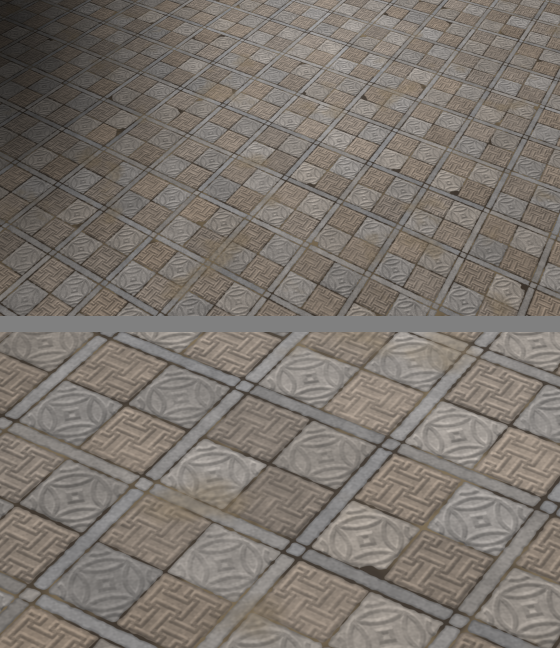
Top: the whole. Bottom: its middle third, enlarged.
Reproduce this texture procedurally as a WebGL 2 fragment shader.

```glsl
#version 300 es
precision highp float;

uniform vec2 u_resolution;
out vec4 fragColor;

float hash(vec2 p) {
  return fract(sin(dot(p, vec2(127.1, 311.7))) * 43758.5453);
}

float noise(vec2 p) {
  vec2 i = floor(p), f = fract(p);
  f = f * f * (3.0 - 2.0 * f);
  return mix(mix(hash(i), hash(i + vec2(1, 0)), f.x),
             mix(hash(i + vec2(0, 1)), hash(i + vec2(1, 1)), f.x), f.y);
}

float fbm(vec2 p) {
  float sum = 0.0, amp = 0.5;
  for (int i = 0; i < 4; i++) {
    sum += amp * noise(p);
    p = p * 2.03 + 17.3;
    amp *= 0.5;
  }
  return sum;
}

float segment(vec2 p, vec2 a, vec2 b) {
  vec2 ab = b - a;
  return length(p - a - ab * clamp(dot(p - a, ab) / dot(ab, ab), 0.0, 1.0));
}

// Ring, concave star, corner arcs and a small central diamond
float rosette(vec2 q) {
  float corner = length(abs(q) - 1.0);
  float d = min(abs(length(q) - 0.84), abs(corner - 0.96));
  d = min(d, abs(corner - 0.4));
  d = min(d, abs(abs(q.x) + abs(q.y) - 0.2) * 0.7);
  return smoothstep(0.1, 0.03, d);
}

// Three by three mirrored cells of hooked arms that join into a key fret
float fret(vec2 q) {
  vec2 c = abs(mod((q + 1.0) * 1.5, 2.0) - 1.0) - 0.5;
  float d = 1.0;
  for (int i = 0; i < 4; i++) {
    d = min(d, segment(c, vec2(0), vec2(0.25, 0)));
    d = min(d, segment(c, vec2(0.25, 0), vec2(0.25, 0.5)));
    c = vec2(-c.y, c.x);
  }
  return smoothstep(0.12, 0.04, d);
}

float relief(vec2 q, bool isRosette) {
  float inside = smoothstep(0.95, 0.9, max(abs(q.x), abs(q.y)));
  return inside * (isRosette ? rosette(q) : fret(q));
}

// One period holds two tiles and one narrow slab along each axis
vec3 paving(vec2 uv) {
  vec2 f = fract(uv + 0.05), period = floor(uv + 0.05);
  vec2 band = step(0.1, f);
  bool isTile = band.x * band.y > 0.5;
  vec2 size = mix(vec2(0.1), vec2(isTile ? 0.45 : 0.9), band);
  vec2 slot = floor((f - 0.1) / size) * band;
  vec2 q = f - band * (0.1 + slot * size) - 0.5 * size;
  vec2 id = period * 4.0 + slot + band * 2.0;
  float rnd = hash(id), rnd2 = hash(id + 31.7);
  q += (vec2(rnd, rnd2) - 0.5) * 0.007;

  // Worn outline, with a broken corner on a few stones
  vec2 e = abs(q) - 0.5 * size + 0.026;
  float edge = length(max(e, 0.0)) + min(max(e.x, e.y), 0.0) - 0.02;
  edge += (noise(uv * 34.0) - 0.5) * 0.012;
  if (isTile && rnd > 0.86) {
    vec2 side = vec2(rnd2 > 0.5 ? 1.0 : -1.0, fract(rnd2 * 7.0) > 0.5 ? 1.0 : -1.0);
    edge = max(edge, dot(q, side) * 0.7 - 0.26 + 0.06 * noise(uv * 15.0));
  }

  bool isRosette = abs(slot.x - slot.y) < 0.5;
  vec3 stone = vec3(0.5, 0.495, 0.495);
  if (isTile) {
    stone = isRosette ? vec3(0.52, 0.505, 0.492) : vec3(0.498, 0.46, 0.424);
    vec2 t = q / 0.222;
    float line = relief(t, isRosette);
    float toLight = relief(t + vec2(-0.07, 0.07), isRosette);
    float wear = 0.6 + 0.4 * smoothstep(0.25, 0.55, fbm(uv * 2.7 + 5.0));
    stone *= 1.0 + wear * (0.24 * (line - toLight) - 0.1 * line);
  }
  stone *= 0.93 + 0.14 * rnd2;
  stone = mix(stone, stone * vec3(1.02, 0.99, 0.95), rnd);
  stone *= 0.9 + 0.22 * fbm(uv * 9.0);
  stone *= 0.94 + 0.12 * noise(uv * 70.0);
  stone *= 1.0 - 0.2 * smoothstep(-0.02, 0.0, edge);

  // Dark joints partly filled with sand, and drifts of dust
  float dust = fbm(uv * 1.6 + 40.0);
  vec3 joint = mix(vec3(0.23, 0.2, 0.17), vec3(0.44, 0.385, 0.3), smoothstep(0.35, 0.7, fbm(uv * 3.5)));
  vec3 col = mix(joint, stone, smoothstep(0.004, -0.004, edge));
  vec3 sand = vec3(0.47, 0.415, 0.335) * (0.8 + 0.4 * noise(uv * 40.0));
  return mix(col, sand, 0.5 * smoothstep(0.6, 0.76, dust));
}

// Perspective ground: each axis runs to its own vanishing point
vec2 ground(vec2 p) {
  float depth = 2.296 - p.y;
  return vec2(8.05 * (p.x - 2.583), 4.9 * (p.x + 3.389)) / depth + vec2(7.277, -11.313);
}

void main() {
  vec3 col = vec3(0);
  for (int i = 0; i < 9; i++) {
    vec2 offset = (vec2(i % 3, i / 3) - 1.0) / 3.0;
    col += paving(ground((gl_FragCoord.xy + offset) / u_resolution.y)) / 9.0;
  }

  // Shade from the upper left, soft sheen at the top centre
  vec2 p = gl_FragCoord.xy / u_resolution.y;
  float light = 0.42 + 0.55 * smoothstep(0.0, 0.8, length((p - vec2(0, 1)) * vec2(1, 0.75)));
  light -= 0.1 * smoothstep(0.35, 0.0, p.x);
  vec2 s = p - vec2(1.05, 0.85);
  float sheen = exp(-3.5 * dot(s, s));
  col = col * (light + 0.12 * sheen) + vec3(0.04, 0.044, 0.049) * sheen;
  fragColor = vec4(col, 1);
}
```
